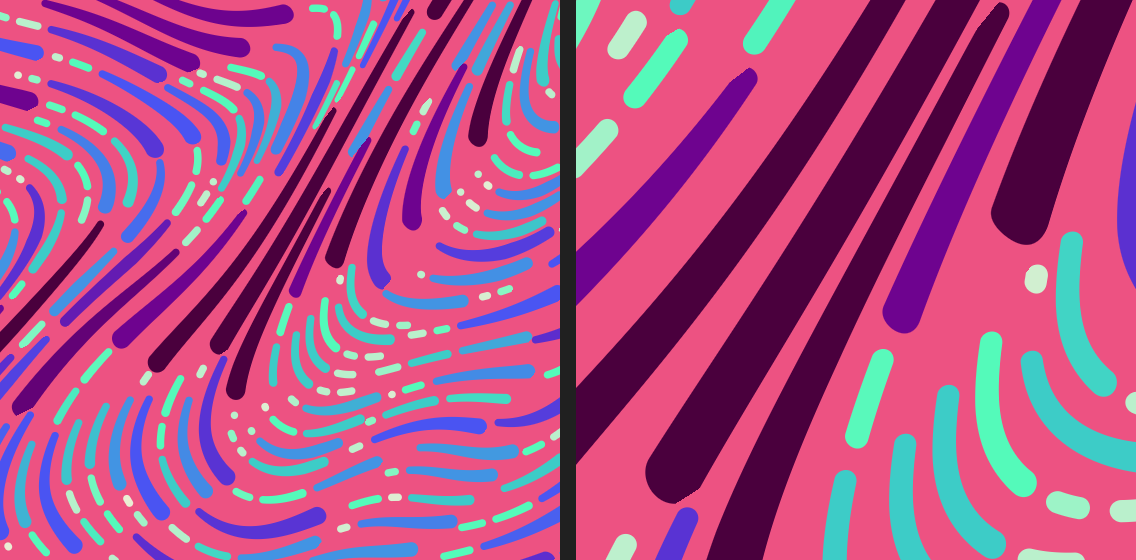
Left, the full canvas; right, a detail of the centre.
Give the GLSL for this pattern, as a WebGL 2 fragment shader.

```glsl
#version 300 es
precision highp float;
// Tapered round-capped brush strokes that follow a swirling flow on pink.
// Two shears give flow coordinates (along, across). Lanes of that space are cut
// into strokes; the length of a stroke sets its thickness and its colour.

uniform vec2 u_resolution;
out vec4 outColor;

const float TAU = 6.2831853;
const float LANE_WIDTH = 0.125;    // across the flow, before splitting
const float LANE_SPACING = 0.043;  // wanted distance between strokes
const float BLOCK_LENGTH = 0.25;   // along the flow, before cutting
const float THIN_RADIUS = 0.0066;
const float THICK_RADIUS = 0.0175;
const float GAP = 0.006;           // free space at each stroke end
const float LONGEST = 0.40;        // length that gets the darkest colour
const float SWING = 0.25;          // sideways swing of the S curves
const float TURN = 0.1;            // where the flow turns from left to right
const float TAIL_SLOPE = 1.1;      // run-out of the flow below the turn
const float COLOR_JITTER = 1.3;

const vec3 PINK = vec3(0.93, 0.32, 0.51);
const int LAST_COLOR = 8;
const vec3 PALETTE[9] = vec3[9](
    vec3(0.96, 0.93, 0.84),   // cream
    vec3(0.73, 0.94, 0.80),   // pale green
    vec3(0.33, 0.98, 0.73),   // mint
    vec3(0.24, 0.80, 0.78),   // teal
    vec3(0.26, 0.58, 0.89),   // azure
    vec3(0.29, 0.33, 0.95),   // blue
    vec3(0.36, 0.18, 0.81),   // indigo
    vec3(0.43, 0.01, 0.56),   // purple
    vec3(0.29, 0.00, 0.24));  // plum

vec3 hash3(vec2 cell) {
    vec3 p = fract(cell.xyx * vec3(0.1031, 0.1030, 0.0973));
    p += dot(p, p.yxz + 33.33);
    return fract((p.xxy + p.yzz) * p.zyx);
}

// Sideways shear: x = value, y = slope.
vec2 swing(float along) {
    float w = along - TURN;
    vec2 ripple = 0.015 * vec2(sin(15.0 * along), 15.0 * cos(15.0 * along));
    if (w > 0.0) return ripple + SWING * vec2(-cos(TAU * w), TAU * sin(TAU * w));
    float root = sqrt(w * w + 0.01);
    return ripple + vec2(TAIL_SLOPE * (root - 0.1) - SWING, TAIL_SLOPE * w / root);
}

// Upward shear: x = value, y = slope.
vec2 lift(float x) {
    return vec2(x * (0.2 + 0.65 * x) + 0.025 * sin(11.0 * x),
                0.2 + 1.3 * x + 0.275 * cos(11.0 * x));
}

// Canvas step per unit along the flow; its length is the local stretch.
vec2 tangent(vec2 flow) {
    vec2 s = swing(flow.x);
    return vec2(s.y, 1.0 + s.y * lift(flow.y + s.x).y);
}

void main() {
    float pixel = 1.0 / u_resolution.y;
    vec2 p = gl_FragCoord.xy * pixel;

    // Flow coordinates and their local axes on the canvas.
    vec2 rise = lift(p.x);
    float along = p.y - rise.x;
    vec2 flow = vec2(along, p.x - swing(along).x);
    vec2 axisAlong = tangent(flow);
    vec2 axisAcross = vec2(1.0, rise.y);

    // Lane and block; roomy blocks are split into several lanes.
    float lane = floor(flow.y / LANE_WIDTH);
    float offset = hash3(vec2(lane + 40.0, 7.0)).x;
    float block = floor(flow.x / BLOCK_LENGTH + offset);
    float blockStart = (block - offset) * BLOCK_LENGTH;
    vec2 blockMid = vec2(blockStart + 0.5 * BLOCK_LENGTH, (lane + 0.5) * LANE_WIDTH);
    float splits = max(1.0, round(LANE_WIDTH / length(tangent(blockMid)) / LANE_SPACING));
    float width = LANE_WIDTH / splits;
    float sub = floor((flow.y - lane * LANE_WIDTH) / width);
    vec2 cell = vec2((lane + 40.0) * 8.0 + sub, block + 40.0);
    vec3 rnd = hash3(cell);
    vec3 rnd2 = hash3(cell + 411.0);
    float center = lane * LANE_WIDTH + (sub + 0.5 + 0.16 * (rnd2.x - 0.5)) * width;
    float maxRadius = 0.37 * width / length(axisAlong);

    // Cut the block into one long stroke and two shorter ones.
    float cutA = mix(0.42, 1.0, rnd.x);
    float cutB = mix(cutA, 1.0, mix(0.35, 0.85, rnd.y));
    vec2 cuts = rnd.z < 0.5 ? vec2(cutA, cutB) : 1.0 - vec2(cutB, cutA);

    vec3 color = PINK;
    for (int i = 0; i < 3; i++) {
        float from = blockStart + BLOCK_LENGTH * (i == 0 ? 0.0 : cuts[i - 1]);
        float to = blockStart + BLOCK_LENGTH * (i == 2 ? 1.0 : cuts[i]);
        float stretch = length(tangent(vec2(0.5 * (from + to), center)));
        float size = clamp((to - from) * stretch / LONGEST, 0.0, 1.0);
        float thick = mix(THIN_RADIUS, THICK_RADIUS, smoothstep(0.1, 0.8, size));
        from += (thick + GAP) / stretch;
        to -= (THIN_RADIUS + GAP) / stretch;
        if (to < from) continue;

        // Nearest point on the lane centre, then distance on the canvas.
        float dv = flow.y - center;
        float nearest = flow.x + dot(axisAlong, axisAcross) * dv / dot(axisAlong, axisAlong);
        nearest = clamp(nearest, from, to);
        vec2 away = axisAlong * (flow.x - nearest) + axisAcross * dv;
        float taper = (nearest - from) / max(to - from, 0.0001);
        float radius = min(mix(thick, THIN_RADIUS, taper), maxRadius);

        float tone = float(LAST_COLOR) * pow(size, 0.85);
        tone += COLOR_JITTER * (fract(rnd2.y + 0.37 * float(i)) - 0.5);
        tone = clamp(tone, 0.0, float(LAST_COLOR) - 0.001);
        vec3 ink = mix(PALETTE[int(tone)], PALETTE[int(tone) + 1], smoothstep(0.2, 0.8, fract(tone)));
        color = mix(color, ink, clamp(0.5 - (length(away) - radius) / pixel, 0.0, 1.0));
    }
    outColor = vec4(color, 1.0);
}
```
